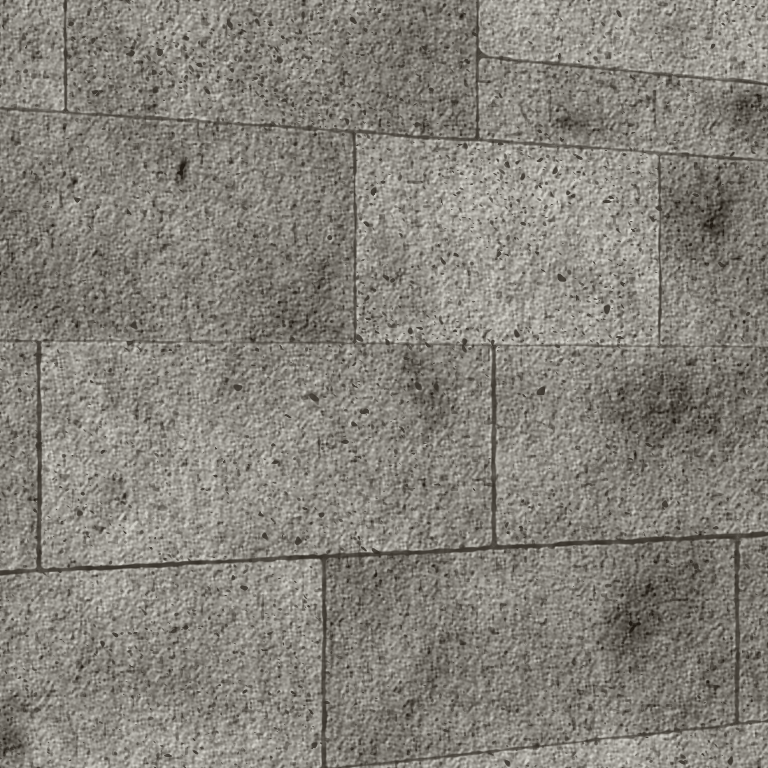
A WebGL 2 fragment shader for this texture:

```glsl
#version 300 es
precision highp float;
// Weathered ashlar wall seen slightly from the side: courses narrow to the right.
// Each course is split into stones with rounded, chipped edges; fine embossed noise
// gives the grain, jittered cells the pits, and soft ellipses the stains.
uniform vec2 u_resolution;
out vec4 outColor;

const vec3 DARK = vec3(0.24, 0.22, 0.19);
const vec3 LIGHT = vec3(0.71, 0.70, 0.67);
const float HORIZON = 0.557;        // height of the level joint at the left
const float HORIZON_SLOPE = -0.009;
const float COURSE_HEIGHT = 0.303;  // at the left edge
const float TAPER = 0.197;          // share of height lost at the right edge
const float SPLIT = 0.41;           // extra bed joint in the top right stone
const float GRAIN = 0.30;
const float GRAIN_STEP = 0.0026;
const float SPECKLE = 0.17;

// Per course, top to bottom: upright joints, stone tones, pit densities.
const vec2 UPRIGHTS[5] = vec2[5](vec2(0.085, 0.622), vec2(0.462, 0.859),
  vec2(0.051, 0.643), vec2(0.422, 0.960), vec2(2.0, 3.0));
const vec3 TONES[5] = vec3[5](vec3(0.57, 0.53, 0.56), vec3(0.505, 0.61, 0.52),
  vec3(0.53, 0.57, 0.54), vec3(0.555, 0.495, 0.50), vec3(0.58));
const vec3 PITS[5] = vec3[5](vec3(0.2, 0.70, 0.25), vec3(0.10, 0.65, 0.15),
  vec3(0.25, 0.32, 0.22), vec3(0.28, 0.10, 0.08), vec3(0.2));
// Joint half widths and how deep their shadow is, by bed and by course.
const float BED_HALF[6] = float[6](0.002, 0.0019, 0.0011, 0.0028, 0.0016, 0.002);
const float BED_DEPTH[6] = float[6](0.8, 0.72, 0.55, 1.0, 0.8, 0.8);
const float UPRIGHT_HALF[5] = float[5](0.0017, 0.0014, 0.0027, 0.0026, 0.002);

// Stains: centre and radii, then strength.
const int STAIN_COUNT = 10;
const vec4 STAINS[10] = vec4[10](
  vec4(0.925, 0.710, 0.035, 0.050), vec4(0.555, 0.490, 0.055, 0.060),
  vec4(0.860, 0.460, 0.120, 0.055), vec4(0.820, 0.190, 0.032, 0.040),
  vec4(0.015, 0.045, 0.018, 0.040), vec4(0.980, 0.855, 0.040, 0.035),
  vec4(0.760, 0.840, 0.045, 0.018), vec4(0.237, 0.772, 0.006, 0.018),
  vec4(0.520, 0.950, 0.060, 0.050), vec4(0.150, 0.365, 0.040, 0.030));
const float STRENGTHS[10] = float[10](0.22, 0.12, 0.14, 0.16, 0.28, 0.18, 0.13,
  0.36, 0.08, 0.08);

float hash(vec2 p) {
  vec3 q = fract(p.xyx * 0.1031);
  q += dot(q, q.yzx + 33.33);
  return fract((q.x + q.y) * q.z);
}

float noise(vec2 p) {
  vec2 i = floor(p), f = fract(p);
  f = f * f * (3.0 - 2.0 * f);
  return mix(mix(hash(i), hash(i + vec2(1, 0)), f.x),
             mix(hash(i + vec2(0, 1)), hash(i + vec2(1, 1)), f.x), f.y);
}

float fbm(vec2 p) {
  float sum = 0.0, amp = 0.5;
  for (int i = 0; i < 4; i++) {
    sum += amp * noise(p);
    p = mat2(1.6, 1.2, -1.2, 1.6) * p + 17.0;
    amp *= 0.5;
  }
  return sum;
}

// Height of the rough stone face; the layers are turned to hide their lattices.
float relief(vec2 p) {
  return 0.70 * noise(mat2(0.8, 0.6, -0.6, 0.8) * p * 300.0)
       + 0.35 * noise(mat2(0.9, -0.4, 0.4, 0.9) * p * 150.0 + 9.0);
}

// Small slanted holes, at most one in each cell.
float pitMask(vec2 p, float cells, float density) {
  vec2 g = p * cells + 0.3 * (vec2(noise(p * 140.0), noise(p * 140.0 + 50.0)) - 0.5);
  float mask = 0.0, soft = 0.8 * cells / u_resolution.y;
  for (int y = -1; y <= 1; y++)
    for (int x = -1; x <= 1; x++) {
      vec2 id = floor(g) + vec2(x, y);
      vec2 d = g - id - vec2(hash(id + 3.0), hash(id + 71.0));
      d = vec2(d.x + (hash(id + 5.0) - 0.2) * d.y, d.y * mix(0.6, 1.8, hash(id + 29.0)));
      float radius = mix(0.08, 0.25, pow(hash(id + 13.0), 2.0));
      float present = step(hash(id + 47.0), density);
      mask = max(mask, present * (1.0 - smoothstep(radius - soft, radius + soft, length(d))));
    }
  return mask;
}

void main() {
  vec2 p = gl_FragCoord.xy / u_resolution;
  float pixel = 1.0 / u_resolution.y;

  // Course and stone, with slightly uneven joints
  vec2 w = p + 0.002 * (vec2(noise(p * 28.0), noise(p * 28.0 + 40.0)) - 0.5);
  float height = COURSE_HEIGHT * (1.0 - TAPER * p.x);
  float v = (w.y - HORIZON - HORIZON_SLOPE * p.x) / height;
  int row = clamp(1 - int(floor(v)), 0, 4);
  vec2 cuts = UPRIGHTS[row];
  int stone = int(step(cuts.x, w.x) + step(cuts.y, w.x));
  float tone = TONES[row][stone], density = PITS[row][stone];

  // Bed joints below and above; the top right stone is split in two
  float f = fract(v), low = 0.0, high = 1.0, corner = 0.005;
  if (row == 0 && stone == 2) {
    if (f > SPLIT) { low = SPLIT; tone = 0.62; corner = 0.014; }
    else high = SPLIT;
  }
  float chip = 0.0022 * (noise(p * 130.0) - 0.5);
  float edgeX = min(abs(w.x - cuts.x), abs(w.x - cuts.y)) - UPRIGHT_HALF[row];
  float edgeY = min((f - low) * height - BED_HALF[row + 1], (high - f) * height - BED_HALF[row]);
  float inside = corner - length(max(corner - vec2(edgeX, edgeY), 0.0)) - chip;
  float face = smoothstep(-pixel, pixel, inside);
  float bedDepth = f - low < high - f ? BED_DEPTH[row + 1] : BED_DEPTH[row];
  float depth = edgeX < edgeY ? 0.9 : bedDepth;
  depth *= mix(0.7, 1.1, noise(p * 55.0 + 31.0));

  // Stone face: mottling, tooling strokes, lit grain and dark specks
  float value = tone + 0.01 + 0.25 * (fbm(p * 8.0 + float(row * 3 + stone) * 7.0) - 0.47);
  value += 0.09 * (noise(p * vec2(170.0, 30.0)) - 0.5);
  value += 0.07 * (noise(p * 70.0) - 0.5);
  value += GRAIN * (relief(p) - relief(p + vec2(-GRAIN_STEP, GRAIN_STEP)));
  value += 0.14 * (noise(p * 330.0 + 80.0) - 0.5);
  value -= SPECKLE * smoothstep(0.72, 0.92, noise(p * vec2(190.0, 160.0) + 21.0));

  // Worn light rim just inside the joints
  value += 0.05 * smoothstep(0.0, 0.002, inside) * (1.0 - smoothstep(0.002, 0.005, inside));

  // Stains with broken outlines
  for (int i = 0; i < STAIN_COUNT; i++) {
    vec2 q = (p - STAINS[i].xy) / STAINS[i].zw;
    q += 1.1 * (vec2(fbm(p * 35.0), fbm(p * 35.0 + 60.0)) - 0.47);
    value -= STRENGTHS[i] * exp(-dot(q, q)) * (0.5 + noise(p * 75.0));
  }

  // Pits gather in patches
  float patches = density * (0.15 + 1.1 * smoothstep(0.2, 0.75, noise(p * 13.0 + 5.0)));
  float pits = max(pitMask(p, 58.0, patches * 0.6), 0.8 * pitMask(p + 3.0, 100.0, patches * 0.8));
  value = mix(value, 0.21, 0.85 * pits);

  // Mortar shadow between the stones
  float mortar = 0.23 + 0.08 * (noise(p * 120.0) - 0.5);
  value = mix(value, mortar, (1.0 - face) * min(depth, 1.0));
  value = clamp(value, 0.13, 0.82);
  outColor = vec4(mix(DARK, LIGHT, (value - DARK.r) / (LIGHT.r - DARK.r)), 1.0);
}
```
